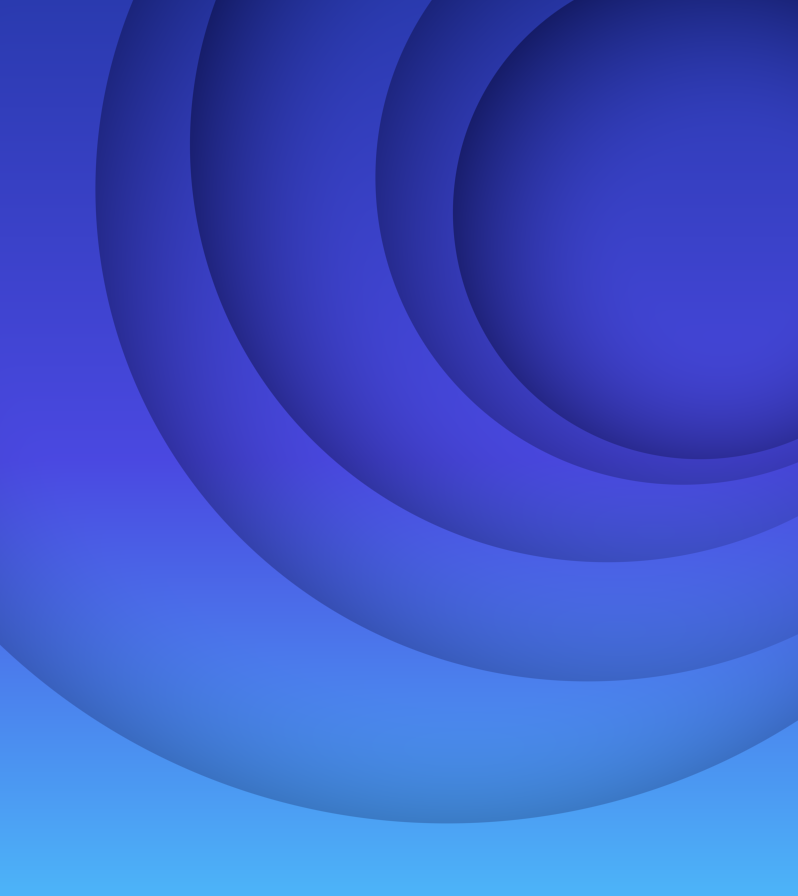
Reproduce this background procedurally as a WebGL 1 fragment shader.

```glsl
precision highp float;
// Nested circular cut-outs over a vertical sky-blue to indigo gradient.
// Every layer shares the gradient; each disc adds a soft inner shadow that
// starts at its rim and is deepest and widest towards the upper left.

uniform vec2 u_resolution;

// Gradient colours, and the height at which the middle one lies
const vec3 SKY = vec3(0.298, 0.706, 0.973);
const vec3 INDIGO = vec3(0.290, 0.284, 0.882);
const vec3 DEEP_BLUE = vec3(0.165, 0.228, 0.686);
const float INDIGO_HEIGHT = 0.486;

// Inner shadow: tint, direction of its deepest side, narrow and wide reach
const vec3 NAVY = vec3(0.035, 0.045, 0.250);
const vec2 SHADOW_DIR = vec2(-0.8, 0.6);
const vec2 SHADOW_REACH = vec2(0.14, 0.22);

// Discs as centre and radius, in units of the canvas height
const vec3 DISC_A = vec3(0.499, 0.805, 0.724);
const vec3 DISC_B = vec3(0.656, 0.789, 0.5495);
const vec3 DISC_C = vec3(0.678, 0.8385, 0.466);
const vec3 DISC_D = vec3(0.762, 0.802, 0.343);
const vec3 DISC_E = vec3(0.781, 0.763, 0.2755);

// Shadow strength of each disc on its faint and its deep side
const vec2 SHADE_A = vec2(0.25, 0.30);
const vec2 SHADE_B = vec2(0.18, 0.48);
const vec2 SHADE_C = vec2(0.15, 0.66);
const vec2 SHADE_D = vec2(0.26, 0.48);
const vec2 SHADE_E = vec2(0.42, 0.66);

vec3 gradient(float height) {
  vec3 lower = mix(SKY, INDIGO, clamp(height / INDIGO_HEIGHT, 0.0, 1.0));
  float upper = (height - INDIGO_HEIGHT) / (1.0 - INDIGO_HEIGHT);
  return mix(lower, DEEP_BLUE, clamp(upper, 0.0, 1.0));
}

// Lays one recessed disc over the colour below it
vec3 addDisc(vec3 below, vec3 base, vec2 p, vec3 disc, vec2 shade) {
  vec2 offset = p - disc.xy;
  float dist = length(offset);
  float depth = disc.z - dist;

  // Blend from the faint to the deep side around the rim
  float side = 0.5 + 0.5 * dot(offset / max(dist, 0.001), SHADOW_DIR);
  float reach = mix(SHADOW_REACH.x, SHADOW_REACH.y, side);
  float fade = 1.0 - clamp(depth / reach, 0.0, 1.0);
  float shadow = mix(shade.x, shade.y, side) * fade * fade;

  float pixel = 1.0 / u_resolution.y;
  float cover = smoothstep(-0.75 * pixel, 0.75 * pixel, depth);
  return mix(below, mix(base, NAVY, shadow), cover);
}

void main() {
  vec2 p = gl_FragCoord.xy / u_resolution.y;
  vec3 base = gradient(p.y);

  // Stack the discs from the widest to the innermost
  vec3 color = base;
  color = addDisc(color, base, p, DISC_A, SHADE_A);
  color = addDisc(color, base, p, DISC_B, SHADE_B);
  color = addDisc(color, base, p, DISC_C, SHADE_C);
  color = addDisc(color, base, p, DISC_D, SHADE_D);
  color = addDisc(color, base, p, DISC_E, SHADE_E);

  gl_FragColor = vec4(color, 1.0);
}
```
